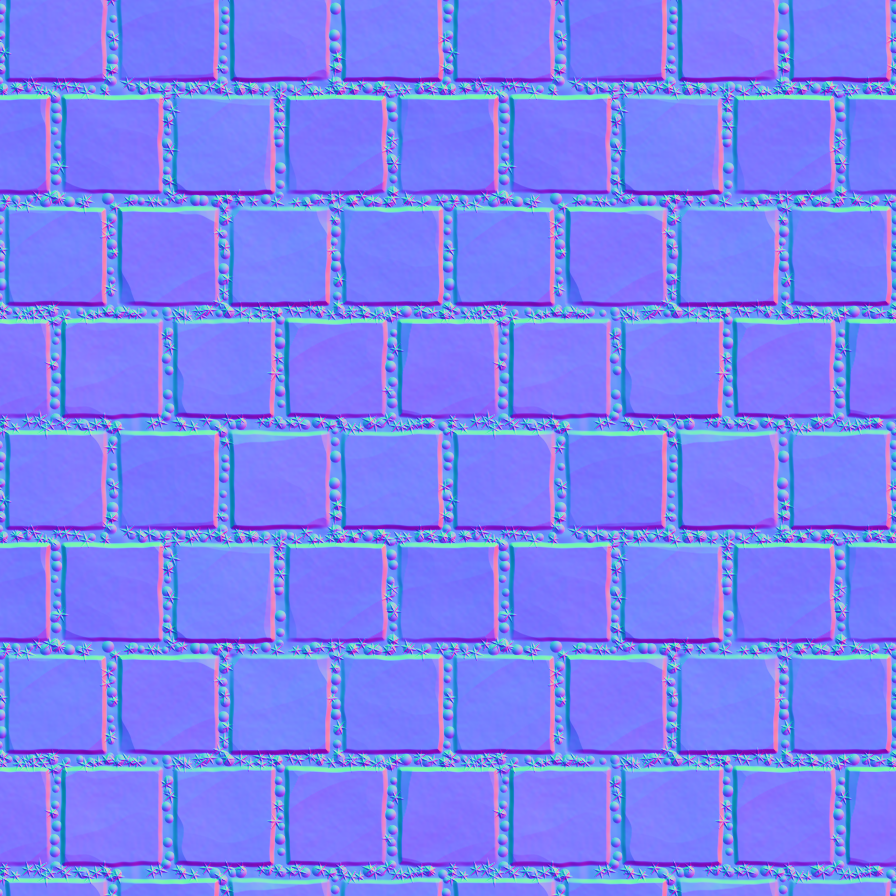
Write a WebGL 2 fragment shader that draws this texture map.

```glsl
#version 300 es
precision highp float;
// Tangent-space normal map of worn square pavers in a running bond.
// A height field (blocks, chips, pebbles, small star plants in the joints)
// is differentiated and its normal is encoded as colour.

#define CELLS 8.0        // blocks across and down
#define WRAP 4.0         // blocks before the random variation repeats
#define ROW_SHIFT 0.21   // height of the lowest joint, in blocks
#define HALF_SIZE vec2(0.456, 0.446)
#define BEVEL 0.045      // width of the block edge
#define BLOCK_RISE 0.062 // height of a block above the joint
#define EDGE_WOBBLE 0.022
#define CHIP_SIZE 0.15
#define PLANT_SLOPE 1.35
#define JOINT_LEAN vec2(-0.13, 0.2)
#define STEP 0.007       // sampling distance of the slope

const float TAU = 6.28319;

out vec4 fragColor;
uniform vec2 u_resolution;

vec2 hash2(vec2 p) {
    vec3 a = fract(p.xyx * vec3(0.1031, 0.1030, 0.0973));
    a += dot(a, a.yzx + 33.33);
    return fract((a.xx + a.yz) * a.zy);
}

// Value noise that wraps after the given whole period
float noise(vec2 p, float period) {
    vec2 i = floor(p), f = fract(p);
    f = f * f * (3.0 - 2.0 * f);
    vec2 a = mod(i, period), b = mod(i + 1.0, period);
    return mix(mix(hash2(a).x, hash2(vec2(b.x, a.y)).x, f.x),
               mix(hash2(vec2(a.x, b.y)).x, hash2(b).x, f.x), f.y);
}

float wrapNoise(vec2 p, float scale) {
    return noise(p * scale, WRAP * scale);
}

float pebble(vec2 d, float radius) {
    return 0.6 * max(0.0, radius - dot(d, d) / radius);
}

// Six thin pointed leaves of uneven length
float starPlant(vec2 d, float radius, float turn) {
    float r = length(d);
    if (r > radius || r < 0.0001) return 0.0;
    float a = (atan(d.y, d.x) / TAU + 0.5) * 6.0 + turn;
    float leaf = mod(floor(a), 6.0);
    float reach = radius * (0.65 + 0.35 * hash2(vec2(leaf, turn * 50.0)).x);
    float across = r * sin(abs(fract(a) - 0.5) * TAU / 6.0);
    float width = 0.021 * (1.0 - r / reach);
    return PLANT_SLOPE * max(0.0, width - across);
}

// Items strewn along a joint: u runs along it, v across it
float strew(float u, float v, float count, float seed, float density, bool plants) {
    float h = 0.0;
    for (int j = -1; j <= 1; j++) {
        float k = floor(u * count) + float(j);
        vec2 key = vec2(mod(k, WRAP * count), seed);
        vec2 place = hash2(key) - 0.5, look = hash2(key + 71.0);
        float clump = hash2(vec2(floor(key.x / 3.0), seed + 37.0)).x;
        if (0.6 * look.x + 0.4 * clump > density) continue;
        vec2 d = vec2(u - (k + 0.5 + 0.5 * place.x) / count, v - place.y * (plants ? 0.09 : 0.035));
        h = max(h, plants ? starPlant(d, 0.065 + 0.035 * look.y, look.y)
                          : pebble(d, 0.03 + 0.023 * look.y));
    }
    return h;
}

// Stone face: tilt, undulation, creases, grain and chipped borders
float stoneFace(vec2 p, vec2 q, vec2 id) {
    float face = BLOCK_RISE + dot(q, hash2(id + 11.0) - 0.5) * 0.13;
    face += 0.018 * wrapNoise(p, 2.0) + 0.0022 * wrapNoise(p, 14.0) + 0.0011 * wrapNoise(p, 31.0);
    vec2 slant = vec2(p.x + 2.0 * p.y, 3.0 * p.y - 2.0 * p.x);
    face -= 0.008 * abs(2.0 * noise(slant, WRAP) - 1.0);
    float warp = 0.07 * (wrapNoise(p, 5.0) - 0.5);
    float worn = face;
    for (int i = 0; i < 6; i++) {
        vec2 r = hash2(id + float(i) * 7.0 + 3.0);
        float a = TAU * (float(i) + r.x) / 6.0;
        vec2 dir = vec2(cos(a), sin(a));
        float border = dot(HALF_SIZE, abs(dir)) - CHIP_SIZE * r.y;
        float slope = 0.12 + 0.33 * hash2(r * 90.0).x;
        worn = min(worn, face + slope * (border + warp - dot(q, dir)));
    }
    return worn;
}

// Returns height and block coverage
vec2 surface(vec2 p) {
    float row = floor(p.y);
    float x = p.x + 0.5 * (1.0 - mod(row, 2.0));
    vec2 id = mod(vec2(floor(x), row), WRAP);
    vec2 q = fract(vec2(x, p.y)) - 0.5;
    vec2 joint = floor(vec2(x, p.y) + 0.5);
    vec2 off = vec2(x, p.y) - joint, seed = mod(joint, WRAP);

    // Rounded box with a wavering outline
    float wobble = EDGE_WOBBLE * (wrapNoise(p, 4.0) + 0.4 * wrapNoise(p, 11.0) - 0.7);
    vec2 e = abs(q) - HALF_SIZE + 0.035;
    float d = length(max(e, 0.0)) + min(max(e.x, e.y), 0.0) - 0.035 + wobble;
    float cover = smoothstep(0.0, BEVEL, -d);

    // Soil, pebbles and plants near the joints
    float ground = 0.014 * wrapNoise(p, 12.0), plants = 0.0;
    float fade = smoothstep(0.5, 0.43, abs(q.y));
    if (abs(off.y) < 0.16) {
        ground += strew(p.x, off.y, 9.0, seed.y + 20.0, 0.6, false);
        plants = max(strew(p.x, off.y, 10.0, seed.y + 30.0, 0.6, true),
                     strew(p.x, off.y, 11.0, seed.y + 40.0, 0.52, true));
    }
    if (abs(off.x) < 0.16) {
        ground += fade * strew(p.y, off.x, 9.0, seed.x + 50.0, 0.85, false);
        plants = max(plants, fade * strew(p.y, off.x, 8.0, seed.x + 60.0, 0.46, true));
    }
    return vec2(mix(ground, stoneFace(p, q, id), cover) + plants, cover);
}

void main() {
    vec2 p = gl_FragCoord.xy / u_resolution * CELLS - vec2(0.0, ROW_SHIFT);
    vec2 s = vec2(STEP, 0.0);
    vec2 right = surface(p + s.xy), left = surface(p - s.xy);
    vec2 up = surface(p + s.yx), down = surface(p - s.yx);
    vec2 slope = vec2(left.x - right.x, down.x - up.x) / (2.0 * STEP);
    float cover = 0.25 * (right.y + left.y + up.y + down.y);
    slope += JOINT_LEAN * (1.0 - cover) - 0.02;
    fragColor = vec4(normalize(vec3(slope, 1.0)) * 0.5 + 0.5, 1.0);
}
```
